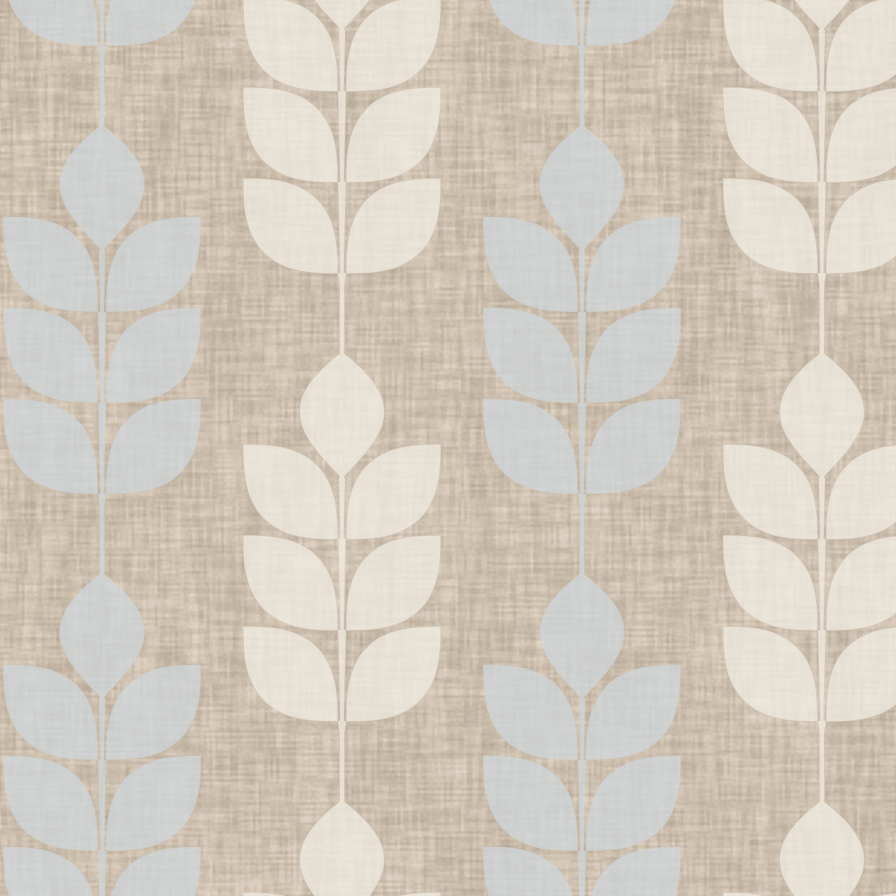
Reproduce this pattern procedurally as a Shadertoy shader.

```glsl
// Woven wallpaper: columns of stylised leaf sprigs, alternately grey-blue and cream.
// Each sprig is a sine-profile bud, three pairs of superellipse leaves and a tapered stem,
// laid over linen made of stretched value noise. Lengths are percent of canvas height.

#define COLUMN_PITCH 26.78
#define SPRIG_PERIOD 50.0
#define FIRST_TIP vec2(11.39, 13.93)
#define COLUMN_DROP 25.4
#define BUD_SIZE vec2(4.7, 14.06)
#define LEAF_SIZE vec2(10.5, 10.55)
#define LEAF_TOP 10.29
#define LEAF_SPACING 10.16
#define LEAF_ROUNDNESS 2.8
#define GROUND_COLOR vec3(0.802, 0.750, 0.684)
#define BLUE_COLOR vec3(0.812, 0.820, 0.815)
#define CREAM_COLOR vec3(0.910, 0.882, 0.838)

const float PI = 3.14159;
const float LEAF_INNER = 0.5;

float hash(vec2 p) {
    return fract(sin(dot(p, vec2(127.1, 311.7))) * 43758.5453);
}

float valueNoise(vec2 p) {
    vec2 cell = floor(p);
    vec2 f = fract(p);
    f = f * f * (3.0 - 2.0 * f);
    float low = mix(hash(cell), hash(cell + vec2(1.0, 0.0)), f.x);
    float high = mix(hash(cell + vec2(0.0, 1.0)), hash(cell + 1.0), f.x);
    return mix(low, high, f.y);
}

// Crossed threads, fine grain and broad slubs, centred on zero
float linen(vec2 p) {
    float warp = valueNoise(p * vec2(3.1, 0.35)) - 0.5;
    float weft = valueNoise(p * vec2(0.32, 3.1) + 57.0) - 0.5;
    float grain = valueNoise(p * 3.6 + 91.0) - 0.5;
    float slub = valueNoise(p * vec2(0.6, 0.07) + 23.0) - 0.5;
    return warp + weft + 0.5 * grain + 0.4 * slub;
}

float superNorm(vec2 v) {
    v = pow(max(v, vec2(0.0001)), vec2(LEAF_ROUNDNESS));
    return pow(v.x + v.y, 1.0 / LEAF_ROUNDNESS);
}

// Pointed at the outer top and inner bottom, rounded at the other corners
float leafDistance(vec2 p) {
    vec2 q = vec2(LEAF_INNER + LEAF_SIZE.x - p.x, p.y) / LEAF_SIZE;
    float upper = superNorm(vec2(q.x, 1.0 - q.y));
    float lower = superNorm(vec2(1.0 - q.x, q.y));
    return (max(upper, lower) - 1.0) * LEAF_SIZE.x;
}

float budDistance(vec2 p) {
    float t = clamp(p.y / BUD_SIZE.y, 0.0, 1.0);
    float halfWidth = BUD_SIZE.x * sin(PI * pow(t, 0.92));
    return (p.x - halfWidth) * 0.8;
}

// Swells at each leaf joint and thins towards the next one
float stemDistance(vec2 p) {
    float firstJoint = LEAF_TOP + LEAF_SIZE.y;
    float joints = (p.y - firstJoint) / LEAF_SPACING;
    float taper = mix(0.42, 0.18, fract(joints));
    float tail = mix(0.42, 0.25, smoothstep(2.0, 2.15, joints));
    float halfWidth = joints > 2.0 ? tail : taper;
    if (p.y < BUD_SIZE.y) halfWidth = 0.25;
    return p.x - halfWidth;
}

// Origin at the bud tip, y downwards, mirrored about the stem
float sprigDistance(vec2 p) {
    p.x = abs(p.x);
    float d = min(budDistance(p), stemDistance(p));
    for (int i = 0; i < 3; i++) {
        float top = LEAF_TOP + LEAF_SPACING * float(i);
        d = min(d, leafDistance(p - vec2(0.0, top)));
    }
    return d;
}

void mainImage(out vec4 fragColor, in vec2 fragCoord) {
    float pixel = 100.0 / iResolution.y;
    vec2 p = vec2(fragCoord.x, iResolution.y - fragCoord.y) * pixel;

    // Alternate columns drop by about half a sprig
    float column = floor((p.x - FIRST_TIP.x) / COLUMN_PITCH + 0.5);
    float isCream = mod(column, 2.0);
    vec2 local = p - FIRST_TIP - vec2(column * COLUMN_PITCH, isCream * COLUMN_DROP);
    local.y = mod(local.y, SPRIG_PERIOD);

    // Threads slightly roughen the printed edge
    float weave = linen(p);
    float d = sprigDistance(local) + 0.06 * weave;
    float edge = max(0.75 * pixel, 0.08);
    float ink = 1.0 - smoothstep(-edge, edge, d);

    // The print covers most of the linen relief
    vec3 color = mix(GROUND_COLOR, mix(BLUE_COLOR, CREAM_COLOR, isCream), ink);
    color += weave * mix(0.085, 0.022, ink) * vec3(0.95, 1.0, 1.05);
    fragColor = vec4(color, 1.0);
}
```
